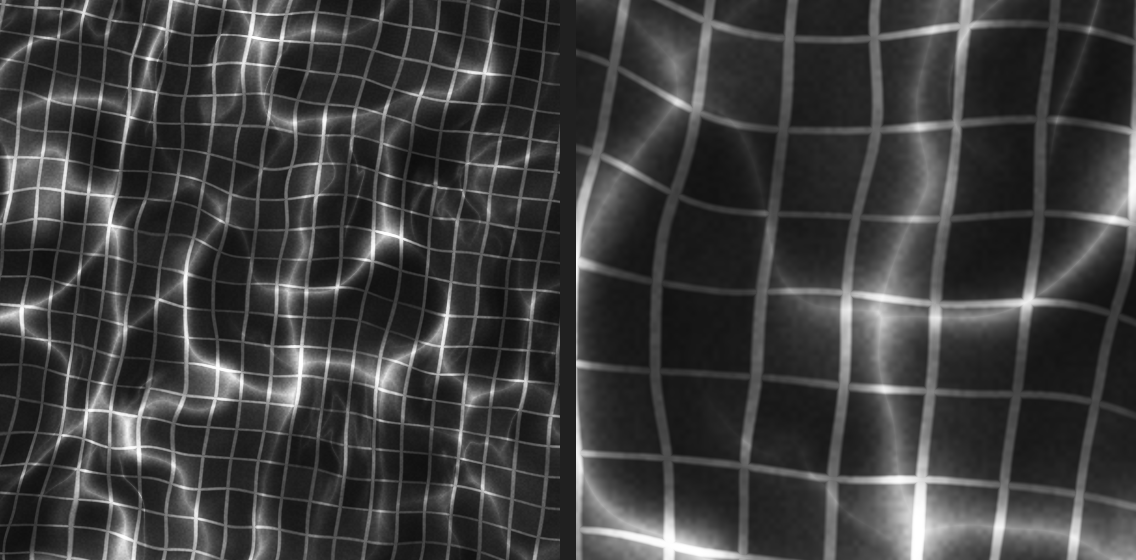
Left: the whole. Right: its middle third, enlarged.
Give the GLSL for this texture, as a Shadertoy shader.

```glsl
// Dark tiled pool floor seen through moving water, in greys.
// A tilted grid of grout lines is bent by smooth noise, then lit by caustics:
// warped cell borders with hot junctions, fine filaments and a soft haze.

float hash(vec2 p) {
    return fract(sin(dot(p, vec2(127.1, 311.7))) * 43758.5);
}

float noise(vec2 p) {
    vec2 i = floor(p), f = fract(p);
    f = f * f * (3.0 - 2.0 * f);
    return mix(mix(hash(i), hash(i + vec2(1, 0)), f.x),
               mix(hash(i + vec2(0, 1)), hash(i + vec2(1, 1)), f.x), f.y);
}

float fbm(vec2 p) {
    float sum = 0.0, amp = 0.53;
    for (int i = 0; i < 4; i++) {
        sum += amp * noise(p);
        p = mat2(1.6, 1.2, -1.2, 1.6) * p + 7.3;
        amp *= 0.5;
    }
    return sum;
}

// Smooth sideways push of the water surface, -0.5 to 0.5 per axis
vec2 swell(vec2 p) {
    return vec2(noise(p + 3.7), noise(p + 41.2)) - 0.5;
}

// Distances to the three nearest scattered points, in rising order
vec3 nearestThree(vec2 p) {
    vec2 cell = floor(p);
    vec3 near = vec3(9.0);
    for (int y = -2; y <= 2; y++)
    for (int x = -2; x <= 2; x++) {
        vec2 c = cell + vec2(x, y);
        float d = length(c + vec2(hash(c), hash(c + 57.0)) - p);
        if (d < near.x) near = vec3(d, near.xy);
        else if (d < near.y) near = vec3(near.x, d, near.y);
        else near.z = min(near.z, d);
    }
    return near;
}

float caustics(vec2 p) {
    p.x -= 0.16 * p.y;  // streaks lean to the right
    vec2 bent = p + 0.16 * swell(p * vec2(6.0, 5.0)) + 0.045 * swell(p * 15.0);

    // Bright web between dark cells, strongest where three cells meet
    vec3 near = nearestThree(bent * vec2(6.2, 4.2) + 11.0);
    float web = exp(-10.0 * (near.y - near.x));
    float junction = exp(-8.0 * (near.z - near.x));
    float strength = smoothstep(0.25, 0.8, noise(p * 5.5 + 19.0));

    // Thin upright filaments and cloudy light
    float ridge = 1.0 - abs(2.0 * fbm(bent * vec2(11.0, 4.5) + 5.0) - 1.0);
    float filament = pow(ridge, 14.0) * smoothstep(0.3, 0.8, noise(p * 6.0 + 83.0));
    float haze = fbm(bent * vec2(9.0, 6.0) + 29.0);

    return web * (0.2 + 1.2 * strength) + 2.3 * junction * (0.35 + strength)
         + 0.55 * filament + 0.42 * haze * haze;
}

void mainImage(out vec4 fragColor, in vec2 fragCoord) {
    vec2 p = fragCoord / iResolution.xy;
    float pixel = 1.0 / iResolution.y;

    // Refraction bends the grid, more so on the left
    vec2 ripple = 0.03 * swell(p * vec2(6.0, 4.5)) + 0.011 * swell(p * 14.0);
    vec2 q = p + ripple * mix(1.35, 0.75, p.x);

    // Tilted tile grid with lines at whole numbers
    vec2 count = vec2(19.5, 18.5);
    float tilt = 0.13;
    q = vec2(cos(tilt) * q.x - sin(tilt) * q.y, sin(tilt) * q.x + cos(tilt) * q.y);
    vec2 grid = q * count + vec2(0.54, -0.16);
    vec2 toLine = abs(fract(grid + 0.5) - 0.5) / count;

    // Upright grout is wider; level grout is thin and fades in places
    vec2 halfWidth = vec2(0.0031, 0.0020);
    float soft = max(0.0015, pixel);
    vec2 line = 1.0 - smoothstep(halfWidth - soft, halfWidth + soft, toLine);
    line *= vec2(0.65 + 0.35 * noise(p * 16.0), 0.4 + 0.75 * noise(p * 13.0 + 61.0));
    float grout = min(max(line.x, line.y), 1.0);

    // Each tile has its own tone, with fine grain over everything
    float tile = mix(0.25, 0.38, hash(floor(grid)));
    float albedo = mix(tile, 1.0, grout);
    albedo *= 0.9 + 0.2 * noise(p * 300.0);

    float light = 0.2 + caustics(p);
    fragColor = vec4(vec3(tanh(albedo * light)), 1.0);
}
```
